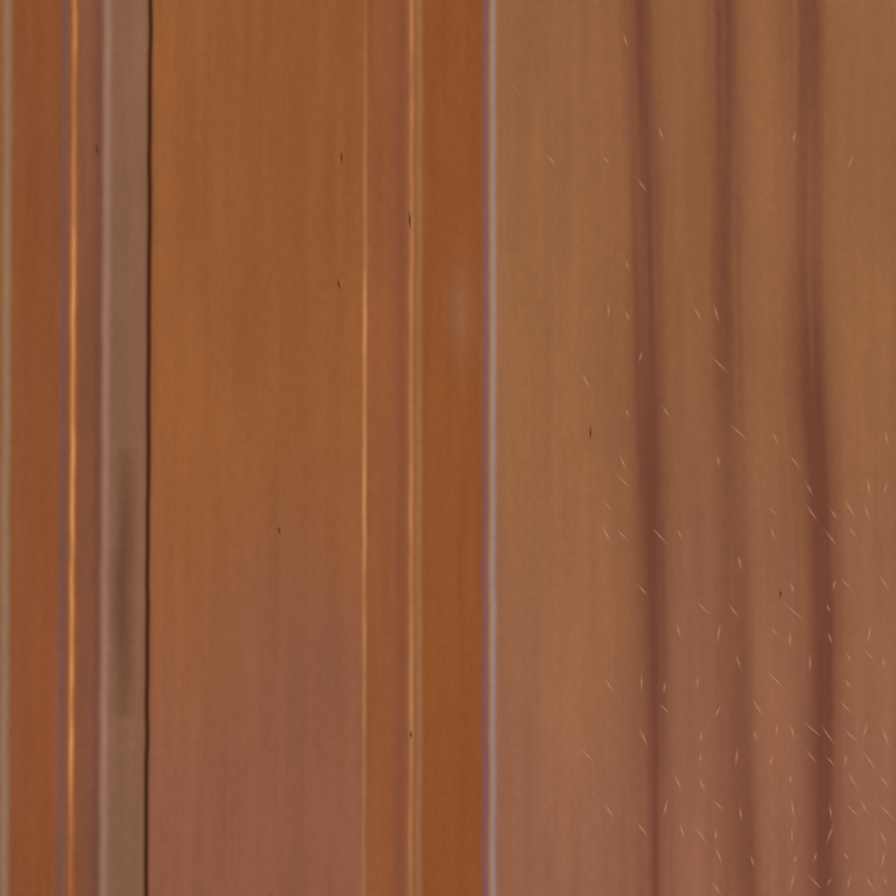
Reproduce this texture procedurally as a WebGL 1 fragment shader.

```glsl
precision highp float;
// Varnished wooden panelling: moulded strips with pale edges and a dark groove
// on the left, a plain board on the right with soft dark streaks and flecks.
// Layered vertical bands and lines, over stretched value noise for the grain.
uniform vec2 u_resolution;

float hash(vec2 p) {
  return fract(sin(dot(p, vec2(127.1, 311.7))) * 43758.5453);
}

float noise(vec2 p) {
  vec2 i = floor(p), f = fract(p);
  f = f * f * (3.0 - 2.0 * f);
  return mix(mix(hash(i), hash(i + vec2(1, 0)), f.x),
             mix(hash(i + vec2(0, 1)), hash(i + vec2(1, 1)), f.x), f.y);
}

float fbm(vec2 p) {
  float sum = 0.0, amp = 0.5;
  for (int i = 0; i < 4; i++) {
    sum += amp * noise(p);
    p = p * 2.03 + 17.3;
    amp *= 0.5;
  }
  return sum / 0.9375;
}

// Soft vertical line at centre c with half width w
float line(float x, float c, float w) {
  float d = (x - c) / w;
  return exp(-d * d);
}

// Soft-edged vertical band from a to b
float band(float x, float a, float b) {
  return smoothstep(a - 0.003, a + 0.003, x) * (1.0 - smoothstep(b - 0.003, b + 0.003, x));
}

// Short scattered strokes, at most one per cell; slant tilts them
float flecks(vec2 uv, vec2 cells, float chance, float slant) {
  vec2 id = floor(uv * cells);
  float seed = hash(id + 3.7);
  vec2 centre = 0.3 + 0.4 * vec2(hash(id + 11.1), hash(id + 23.9));
  vec2 d = (fract(uv * cells) - centre) / cells;
  d.x += d.y * slant * (hash(id + 41.3) - 0.3);
  float len = 0.003 + 0.005 * hash(id + 57.0);
  return step(seed, chance) * exp(-dot(d / vec2(0.0013, len), d / vec2(0.0013, len)));
}

void main() {
  vec2 uv = gl_FragCoord.xy / u_resolution;
  float y = uv.y;
  // Slight lean of the strips on the left, and small wobble of the edges
  float lean = 0.005 * (y - 0.5) * (1.0 - smoothstep(0.2, 0.6, uv.x));
  float x = uv.x - lean + 0.0012 * (noise(vec2(uv.x * 9.0, y * 28.0)) - 0.5);
  float cloud = fbm(uv * vec2(9.0, 3.5));
  float patches = noise(vec2(x * 60.0, y * 7.0));

  // Boards: ochre above, pinker below
  float pink = smoothstep(0.65, 0.05, y + 0.5 * (cloud - 0.5));
  vec3 panel = mix(vec3(0.575, 0.352, 0.195), vec3(0.565, 0.353, 0.262), pink);
  vec3 board = mix(vec3(0.585, 0.387, 0.252), vec3(0.588, 0.387, 0.288), pink);
  vec3 strip = mix(vec3(0.545, 0.31, 0.175), vec3(0.55, 0.32, 0.2), patches);
  vec3 col = mix(panel, board, smoothstep(0.552, 0.56, x));

  // Moulded strips
  col = mix(col, strip, band(x, 0.012, 0.112));
  col = mix(col, vec3(0.5, 0.315, 0.235), 0.75 * band(x, 0.087, 0.113));
  col = mix(col, vec3(0.52, 0.365, 0.275), band(x, 0.114, 0.164));
  col = mix(col, vec3(0.56, 0.335, 0.205), band(x, 0.408, 0.465));
  col = mix(col, vec3(0.55, 0.315, 0.165), band(x, 0.47, 0.546));
  col = mix(col, vec3(0.57, 0.4, 0.32), 0.5 * line(x, 0.515, 0.016) * line(y, 0.65, 0.06));

  // Purplish shadows beside the edges
  col = mix(col, vec3(0.46, 0.32, 0.31), 0.7 * line(x, 0.07, 0.005));
  col = mix(col, vec3(0.43, 0.28, 0.24), 0.6 * line(x, 0.109, 0.005));
  col = mix(col, vec3(0.48, 0.29, 0.22), 0.5 * line(x, 0.447, 0.006));
  col = mix(col, vec3(0.49, 0.33, 0.36), 0.85 * line(x, 0.541, 0.0035));

  // Pale edges, worn unevenly along their length
  float wear = 0.55 + 0.45 * noise(vec2(x * 20.0, y * 24.0));
  float bright = smoothstep(0.05, 0.2, y) * (1.0 - 0.6 * smoothstep(0.73, 0.76, y));
  col = mix(col, vec3(0.58, 0.47, 0.38), 0.8 * line(x, 0.006, 0.005));
  col = mix(col, vec3(0.83, 0.58, 0.35), (0.35 + 0.65 * bright) * wear * line(x, 0.081, 0.0032));
  col = mix(col, vec3(0.61, 0.47, 0.4), 0.75 * line(x, 0.118, 0.0045));
  float mid = 0.3 + 0.7 * line(y, 0.5, 0.25);
  col = mix(col, vec3(0.77, 0.54, 0.35), mid * wear * line(x, 0.407, 0.0026));
  col = mix(col, vec3(0.71, 0.49, 0.31), 0.85 * wear * line(x, 0.459, 0.003));
  col = mix(col, vec3(0.61, 0.44, 0.29), 0.5 * line(x, 0.468, 0.004));
  col = mix(col, vec3(0.62, 0.52, 0.48), 0.9 * line(x, 0.55, 0.0048));

  // Dark stain and groove
  float stain = line(x, 0.136 + 0.012 * (noise(vec2(y * 9.0, 2.0)) - 0.5), 0.011);
  col = mix(col, vec3(0.4, 0.25, 0.19), 0.75 * stain * band(y, 0.2, 0.5) * line(y, 0.34, 0.15));
  col = mix(col, vec3(0.25, 0.13, 0.08), 0.9 * line(x, 0.1655, 0.0028));

  // Three soft streaks on the right board, split into fine strands
  for (int i = 0; i < 3; i++) {
    float k = float(i);
    float sway = 0.014 * (noise(vec2(k * 7.0, y * 3.0)) - 0.5) - 0.02 * (y - 0.5);
    float centre = 0.73 + 0.091 * k + sway;
    float strand = 0.5 + 0.5 * noise(vec2((x - sway) * 170.0, y * 3.0 + k));
    float depth = 0.5 + 0.5 * noise(vec2(k * 5.0 + 2.0, y * 4.0));
    float streak = line(x, centre, 0.016) + 0.35 * line(x, centre - 0.015, 0.035);
    col = mix(col, vec3(0.43, 0.25, 0.19), min(0.85, 0.95 * streak * strand * depth));
  }

  // Fine grain, broad tone and speckle
  float grain = fbm(vec2(x * 95.0, y * 5.0)) - 0.5;
  float speckle = fbm(uv * vec2(240.0, 130.0)) - 0.5;
  col *= 1.0 + 0.09 * grain + 0.1 * (cloud - 0.5) + 0.06 * speckle;

  // Pale scratches gather at lower right; a few dark nicks lie anywhere
  float worn = smoothstep(0.56, 0.95, x) * smoothstep(0.75, 0.1, y);
  float scratch = flecks(uv, vec2(48.0, 36.0), 0.04 + 0.5 * worn, 1.6);
  col = mix(col, vec3(0.73, 0.54, 0.43), 0.6 * scratch * smoothstep(0.56, 0.6, x));
  float nick = flecks(uv + 0.37, vec2(14.0, 12.0), 0.05, 0.4);
  col = mix(col, vec3(0.35, 0.18, 0.13), 0.8 * nick);

  gl_FragColor = vec4(col, 1.0);
}
```
